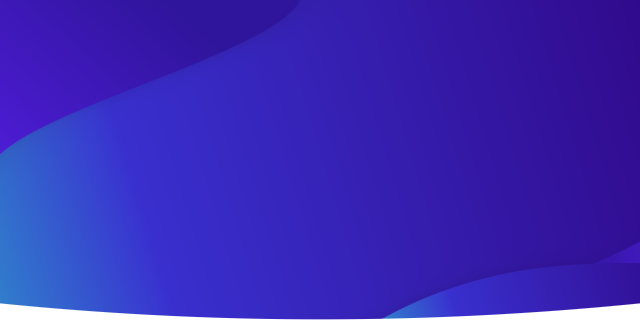
This background is drawn by a WebGL 2 fragment shader. Its source:

```glsl
#version 300 es
precision highp float;
// Layered indigo waves with teal-to-violet gradients above a shallow white arc.

#define TEAL vec3(0.19, 0.50, 0.80)
#define BLUE vec3(0.225, 0.19, 0.815)
#define INDIGO vec3(0.19, 0.04, 0.55)
#define VIOLET vec3(0.30, 0.11, 0.83)
#define DUSK vec3(0.185, 0.08, 0.61)
#define PAPER vec3(1.0)
#define TILT 0.3
#define SHADOW_DEPTH 0.07
#define SHADOW_SIZE 0.025

uniform vec2 u_resolution;
out vec4 outColor;

// Smooth coverage of the region where d is positive.
float cover(float d) {
    return clamp(0.5 + d / max(fwidth(d), 1e-5), 0.0, 1.0);
}

// Soft darkening cast just outside a shape.
float shadow(float d) {
    return 1.0 - SHADOW_DEPTH * exp(-max(-d, 0.0) / SHADOW_SIZE);
}

// Teal fades quickly to blue, then slowly to deep indigo.
vec3 waveRamp(float s) {
    vec3 cool = mix(TEAL, BLUE, clamp(s / 0.55, 0.0, 1.0));
    return mix(cool, INDIGO, clamp((s - 0.5) / 1.8, 0.0, 1.0));
}

// S-shaped edge of the upper left layer, positive inside.
float upperLayer(vec2 p) {
    float t = (p.y - 0.518) / 0.482;
    float u = max(t, 0.0);
    float edge = 0.525 * t + u * u * (1.525 - 1.112 * u);
    return 0.4 * (edge - p.x);
}

// Rising crest at the lower right, positive inside.
float lowerWave(vec2 p) {
    float u = (p.x - 1.193) / 0.807;
    float crest = 0.003 + 0.175 * (1.0 - pow(max(1.0 - u, 0.0), 2.56));
    return crest - p.y;
}

// Violet sliver behind the crest, positive inside.
float sliver(vec2 p) {
    float x = p.x - 1.854;
    return 0.176 + x * (0.41 + 0.44 * max(x, 0.0)) - p.y;
}

void main() {
    // The canvas spans two units across and one unit up.
    vec2 p = gl_FragCoord.xy / u_resolution * vec2(2.0, 1.0);
    float upper = upperLayer(p);
    float wave = lowerWave(p);
    float wedge = sliver(p);
    float arc = 0.002 + 0.05 * (p.x - 1.0) * (p.x - 1.0) - p.y;

    // Main field with shadows along its neighbours.
    vec3 color = waveRamp(p.x + TILT * p.y);
    color *= shadow(upper) * shadow(wave);

    // Upper left layer.
    float dusk = clamp((0.8 * p.x + 0.9 * (p.y - 0.52)) / 0.85, 0.0, 1.0);
    color = mix(color, mix(VIOLET, DUSK, dusk), cover(upper));

    // Lower right layers.
    float glow = 0.2 + 0.35 * smoothstep(1.85, 2.0, p.x);
    color = mix(color, mix(DUSK, VIOLET, glow), cover(wedge));
    vec3 waveColor = waveRamp(2.3 * (p.x - 1.19 + TILT * p.y));
    color = mix(color, waveColor, cover(wave));

    // White arc along the bottom.
    color = mix(color, PAPER, cover(arc));
    outColor = vec4(color, 1.0);
}
```
